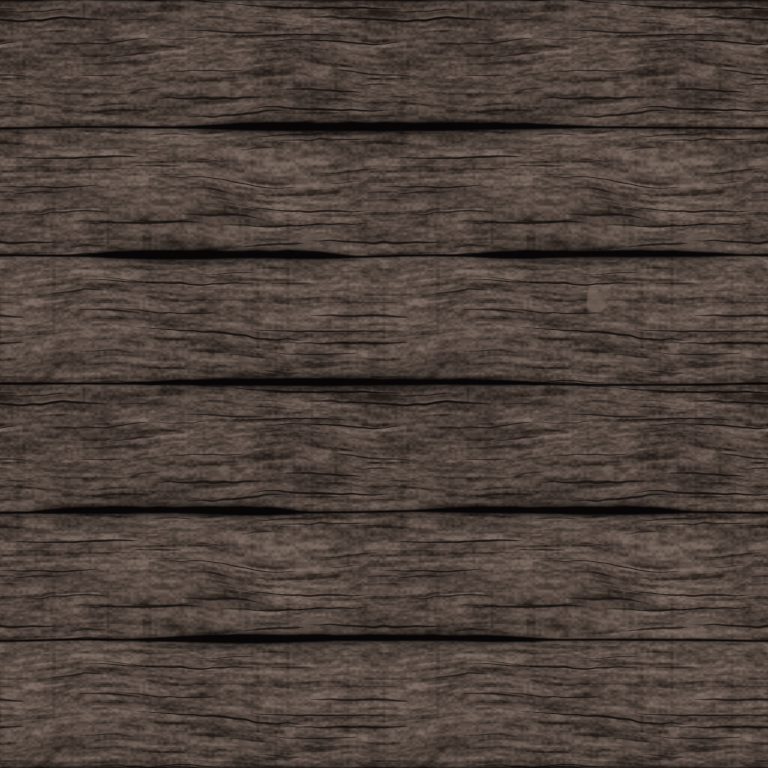
A three.js fragment shader for this texture:

```glsl
varying vec2 vUv;

const float PLANKS = 6.0;
const float GRAIN_REPEATS = 2.0;
const vec2 CRACK_GRID = vec2(3.0, 30.0);
const float CRACK_CHANCE = 0.72;
const float CRACK_WIDTH = 0.0046;
const float CRACK_BLUR = 0.0025;
const float SEAM_WIDTH = 0.0012;
const float GAP_HEIGHT = 0.0105;
const float GAP_BLUR = 0.0016;
const vec2 STAIN_CENTER = vec2(0.777, 0.607);
const vec2 STAIN_SIZE = vec2(0.019, 0.027);
const int CHIPS = 5;
const vec3 DARK_WOOD = vec3(0.14, 0.11, 0.093);
const vec3 PALE_WOOD = vec3(0.48, 0.415, 0.38);
const vec3 STAIN = vec3(0.49, 0.42, 0.385);
const vec3 CRACK = vec3(0.065, 0.048, 0.042);
const vec3 GAP = vec3(0.025, 0.018, 0.018);

float hash(vec2 c) {
  vec3 q = fract(c.xyx * 0.1031);
  q += dot(q, q.yzx + 33.33);
  return fract((q.x + q.y) * q.z);
}

// Value noise that wraps after "cells" lattice steps
float noise(vec2 p, vec2 cells, float seed) {
  p *= cells;
  vec2 i = floor(p), f = p - i;
  f = f * f * (3.0 - 2.0 * f);
  vec2 a = mod(i, cells) + seed, b = mod(i + 1.0, cells) + seed;
  return mix(mix(hash(a), hash(vec2(b.x, a.y)), f.x),
             mix(hash(vec2(a.x, b.y)), hash(b), f.x), f.y);
}

// Tapered cracks, one per grid cell, reaching into the neighbours
float cracks(vec2 p) {
  float mask = 0.0;
  vec2 home = floor(p * CRACK_GRID);
  float jag = (noise(p, vec2(36.0, 30.0), 71.0) - 0.5) * 0.004;
  for (int y = -1; y <= 1; y++) {
    for (int x = -1; x <= 1; x++) {
      vec2 cell = home + vec2(float(x), float(y));
      vec2 id = mod(cell, CRACK_GRID) + 17.0;
      float size = hash(id + 31.0);
      vec2 center = (cell + vec2(hash(id), hash(id + 59.0))) / CRACK_GRID;
      vec2 d = p - center;
      float halfLength = mix(0.14, 0.78, size * size) / CRACK_GRID.x;
      float u = d.x / halfLength;
      float taper = max(1.0 - u * u, 0.0) * (0.65 + 0.35 * u);
      float slope = (hash(id + 83.0) - 0.5) * 0.08;
      float width = CRACK_WIDTH * mix(0.35, 1.0, hash(id + 97.0)) * taper;
      float edge = abs(d.y - d.x * slope + jag) - width;
      float ink = 1.0 - smoothstep(-CRACK_BLUR, CRACK_BLUR, edge);
      ink *= smoothstep(0.0, 0.25, taper) * step(hash(id + 113.0), CRACK_CHANCE);
      mask = max(mask, ink * mix(0.55, 1.0, size));
    }
  }
  return mask;
}

// Ragged pale blot around an offset scaled to its radius
float blot(vec2 d, float rough) {
  return 1.0 - smoothstep(0.45, 1.0, length(d) + (rough - 0.5) * 1.1);
}

void main() {
  vec2 p = fract(vUv * GRAIN_REPEATS);

  // Wood grain
  float bend = (noise(p, vec2(4.0, 6.0), 5.0) - 0.5) * 0.035
             + (noise(p, vec2(13.0, 18.0), 9.0) - 0.5) * 0.008;
  vec2 g = p + vec2(0.0, bend);
  float tone = 0.59;
  tone += 0.24 * (noise(p, vec2(4.0, 7.0), 13.0) - 0.5);
  tone += 0.27 * (noise(g, vec2(5.0, 42.0), 23.0) - 0.5);
  tone += 0.38 * (noise(g, vec2(11.0, 95.0), 37.0) - 0.5);
  tone += 0.38 * (noise(g, vec2(40.0, 140.0), 41.0) - 0.5);
  tone += 0.30 * (noise(g, vec2(128.0, 180.0), 53.0) - 0.5);
  tone -= 0.26 * smoothstep(0.66, 0.9, noise(g, vec2(7.0, 105.0), 61.0));

  // Faint saw marks across the grain
  float saw = noise(p, vec2(64.0, 5.0), 67.0);
  tone -= 0.09 * smoothstep(0.75, 0.95, saw);
  vec3 color = mix(DARK_WOOD, PALE_WOOD, clamp(tone, 0.0, 1.0));

  // Pale stain and small chips
  float rough = noise(p, vec2(50.0, 44.0), 79.0);
  float pale = 0.6 * blot((vUv - STAIN_CENTER) / STAIN_SIZE, rough);
  for (int i = 0; i < CHIPS; i++) {
    vec2 id = vec2(float(i) + 3.0, 29.0);
    vec2 d = fract(p - vec2(hash(id), hash(id + 7.0)) + 0.5) - 0.5;
    pale = max(pale, 0.4 * blot(d / mix(0.012, 0.026, hash(id + 11.0)), rough));
  }
  color = mix(color, STAIN, pale);

  // Cracks
  color = mix(color, CRACK, 0.92 * cracks(g));

  // Plank seams: odd ones open in one long gap, even ones in two
  float nearest = floor(vUv.y * PLANKS + 0.5);
  float row = mod(nearest, PLANKS);
  float even = 1.0 - mod(row, 2.0);
  float ripple = noise(vec2(vUv.x, 0.0), vec2(9.0, 1.0), row * 5.0 + 101.0);
  float ragged = noise(vec2(vUv.x, 0.0), vec2(48.0, 1.0), row * 5.0 + 151.0);
  float y = vUv.y - nearest / PLANKS + (ripple - 0.5) * 0.003;
  float middle = 0.5 + (hash(vec2(row, 43.0)) - 0.5) * 0.14;
  float u = (fract(vUv.x * (1.0 + even)) - middle) / mix(0.29, 0.38, even);
  float lens = smoothstep(0.0, 0.75, 1.0 - u * u) * step(0.5, row);
  float open = GAP_HEIGHT * lens * (0.35 + 0.5 * ripple + 0.2 * ragged);
  float above = SEAM_WIDTH + open * 0.8;
  float below = SEAM_WIDTH + open * 0.2;
  float edge = max(y - above, -y - below);
  float shadow = exp(-max(edge, 0.0) / mix(0.003, 0.006, lens));
  color *= 1.0 - shadow * mix(0.3, 0.6, lens);
  float gap = 1.0 - smoothstep(-GAP_BLUR, GAP_BLUR, edge);
  color = mix(color, GAP, gap * mix(0.45, 0.97, step(0.5, row)));

  gl_FragColor = vec4(color, 1.0);
}
```
